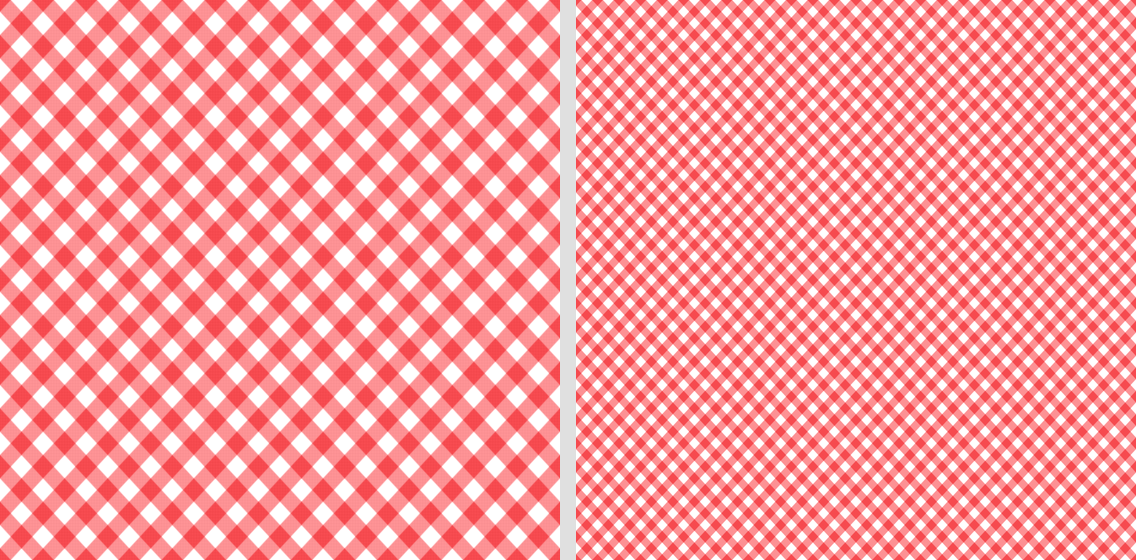
Left, the tile; right, the same tile 2 across and 2 down.
Reproduce this pattern procedurally as a WebGL 1 fragment shader.

```glsl
precision highp float;

uniform vec2 u_resolution;

const float TAU = 6.2831853;
const vec2 REPEATS = vec2(13.0, 12.0);
const float BAND_WIDTH = 0.5;
const float THREADS = 8.0;
const float THREAD_DEPTH = 0.012;

const vec3 WHITE = vec3(1.0);
const vec3 PINK = vec3(0.99, 0.57, 0.58);
const vec3 RED = vec3(0.965, 0.29, 0.31);

// Coverage of a band centred on every whole number
float band(float t, float width, float blur) {
    float d = abs(fract(t + 0.5) - 0.5) - 0.5 * width;
    return 1.0 - smoothstep(-blur, blur, d);
}

// Fine crossed threads, from -1 to 1
float weave(vec2 p, float count) {
    vec2 wave = sin(TAU * count * p);
    return wave.x * wave.y;
}

// White cloth, pink single bands, red where two bands cross
vec3 gingham(float a, float b) {
    vec3 single = mix(WHITE, PINK, max(a, b));
    return mix(single, RED, min(a, b));
}

void main() {
    vec2 uv = gl_FragCoord.xy / u_resolution;
    vec2 cell = uv * REPEATS;

    // Diagonal axes: both change by whole numbers across the canvas
    vec2 diagonal = vec2(cell.x + cell.y, cell.x - cell.y);
    float blur = 0.9 * length(REPEATS / u_resolution);

    float rising = band(diagonal.y, BAND_WIDTH, blur);
    float falling = band(diagonal.x, BAND_WIDTH, blur);
    vec3 color = gingham(rising, falling);

    // Faint thread texture on the dyed areas only
    float dyed = max(rising, falling);
    color += THREAD_DEPTH * dyed * weave(diagonal, THREADS);

    gl_FragColor = vec4(clamp(color, 0.0, 1.0), 1.0);
}
```
